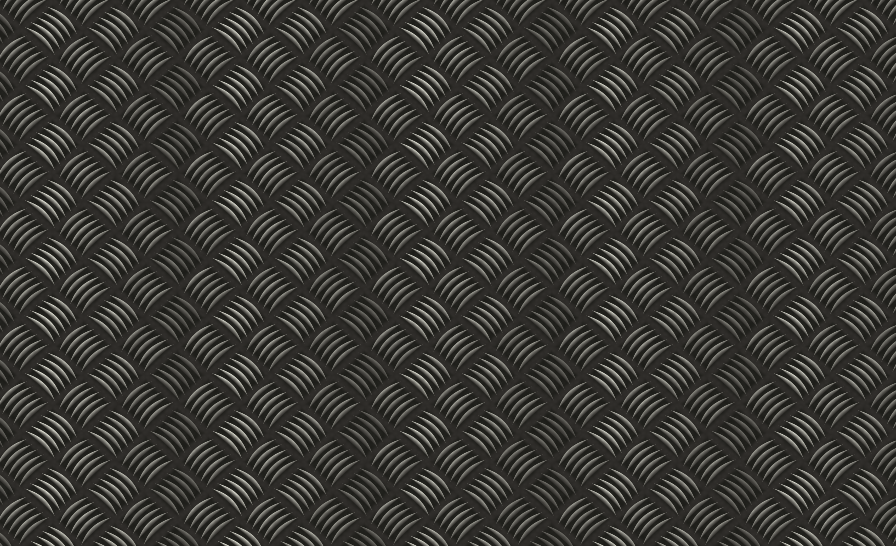
Give the GLSL for this texture, as a Shadertoy shader.

```glsl
// Dark steel tread plate: five-bar groups of curved ridges in a diagonal basket weave
#define TILES vec2(14.36, 9.47)   // group columns and rows across the canvas
#define PHASE vec2(0.84, 0.96)    // offset of the first group, in tiles
#define PITCH 0.178               // spacing of the bars, in cells
#define HALF_LENGTH 0.465         // half length of a bar
#define HALF_WIDTH 0.052          // half width of a bar at its middle
#define BOW 0.075                 // upward bend of a bar
#define WEAR 0.30                 // brightness change from bar to bar
#define PLATE vec3(0.180, 0.172, 0.160)
#define SHADOW vec3(0.122, 0.122, 0.106)
#define GLINT vec3(0.850, 0.850, 0.805)

const float TAU = 6.2831853;

float hash(vec2 p) {
    p = fract(p * vec2(0.1031, 0.1137));
    p += dot(p, p.yx + 33.33);
    return fract((p.x + p.y) * p.x * 47.3);
}

// Cellular noise: distance to the nearest scattered point
float cellular(vec2 p) {
    vec2 base = floor(p);
    float nearest = 1.0;
    for (int j = -1; j <= 1; j++)
    for (int i = -1; i <= 1; i++) {
        vec2 id = base + vec2(i, j);
        vec2 site = id + vec2(hash(id + 7.0), hash(id + 91.0));
        nearest = min(nearest, distance(p, site));
    }
    return nearest;
}

void mainImage(out vec4 fragColor, in vec2 fragCoord) {
    vec2 uv = fragCoord / iResolution.xy;
    vec2 p = uv * TILES - PHASE;
    float pixel = length(TILES / iResolution.xy);

    // Diagonal cells; neighbours alternate the direction of their bars
    vec2 diagonal = vec2(p.x + p.y, p.x - p.y);
    vec2 cell = floor(diagonal + 0.5);
    vec2 f = diagonal - cell;
    float columnId = mod(cell.x + cell.y, 6.0);
    bool falling = mod(columnId, 2.0) < 0.5;
    float along = falling ? f.y : f.x;
    float across = falling ? f.x : -f.y;

    // Nearest bar of the five: a bowed lens with pointed ends
    float s = along / HALF_LENGTH;
    float bent = across + BOW * (s * s - 0.4);
    float bar = clamp(floor(bent / PITCH + 0.5), -2.0, 2.0);
    float y = bent - bar * PITCH;
    float width = HALF_WIDTH * (1.0 - s * s);
    float ridge = smoothstep(0.5, -0.5, (abs(y) - width) / pixel);
    float height = clamp(0.5 + 0.5 * y / max(width, 0.012), 0.0, 1.0);

    // Light: three-column cycle, wear of each bar, one brighter end
    float cycle = cos(TAU * (columnId - 0.6) / 6.0);
    float gain = falling ? 0.74 + 0.30 * cycle : 0.68 + 0.08 * cycle;
    gain *= 1.0 + WEAR * (hash(vec2(columnId * 5.0 + 3.0, bar + 17.0)) - 0.5);
    gain *= 1.0 - (falling ? 0.25 : -0.12) * s;
    gain *= 1.0 + 0.05 * sin(uv.x * 5.0 + 1.0) + 0.04 * sin(uv.y * 4.0 + uv.x * 9.0);
    float scuff = cellular(diagonal * 9.0);
    float light = gain * pow(height, 1.15) * (1.08 - 0.22 * scuff);

    // Plate, darkened in the gaps of each group
    float inside = smoothstep(0.47, 0.36, max(abs(along), abs(across)));
    vec3 color = mix(PLATE, SHADOW, inside);
    color += 0.025 * (0.45 - scuff);
    color = mix(color, mix(PLATE, GLINT, clamp(light, 0.0, 1.0)), ridge);

    fragColor = vec4(color, 1.0);
}
```
